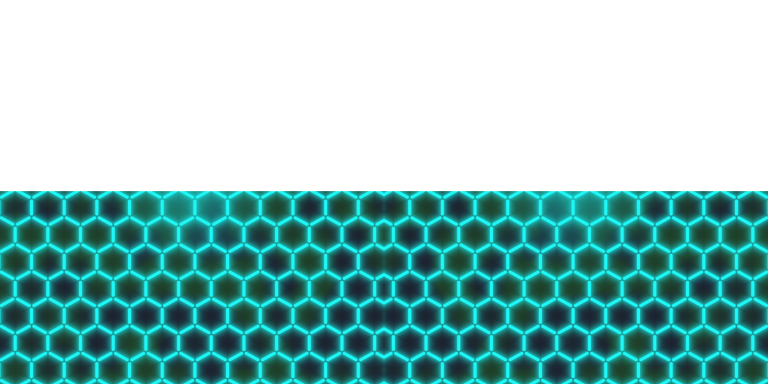
A WebGL 2 fragment shader for this pattern:

```glsl
#version 300 es
precision highp float;
// Glowing cyan honeycomb, mirrored about the centre, filling the lower half of a white canvas.
uniform vec2 u_resolution;
out vec4 fragColor;

float hash(vec2 p) {
  vec3 q = fract(p.xyx * vec3(0.1031, 0.1030, 0.0973));
  q += dot(q, q.yzx + 33.33);
  return fract((q.x + q.y) * q.z);
}

float noise(vec2 p) {
  vec2 i = floor(p), f = fract(p);
  f = f * f * (3.0 - 2.0 * f);
  return mix(mix(hash(i), hash(i + vec2(1, 0)), f.x),
             mix(hash(i + vec2(0, 1)), hash(i + vec2(1, 1)), f.x), f.y);
}

// Distance to the shortened edges of hexagons one unit wide
float honeycomb(vec2 p) {
  const vec2 period = vec2(1.0, 1.7320508);
  vec2 a = mod(p, period) - 0.5 * period;
  vec2 b = mod(p - 0.5 * period, period) - 0.5 * period;
  vec2 h = abs(dot(a, a) < dot(b, b) ? a : b);

  // Fold all six sides onto the right-hand one
  const vec2 mirror = vec2(-0.5, 0.8660254);
  h -= 2.0 * max(dot(h, mirror), 0.0) * mirror;
  return length(vec2(h.x - 0.5, max(abs(h.y) - 0.205, 0.0)));
}

void main() {
  float pixel = 1.0 / u_resolution.y;
  vec2 pos = vec2(gl_FragCoord.x - 0.5 * u_resolution.x, gl_FragCoord.y) * pixel;
  pos.x = abs(pos.x);

  // Mottled dark backdrop, from navy to green
  float mottle = noise(pos * 11.0 + 7.0) * 0.7 + noise(pos * 23.0 + 31.0) * 0.3;
  vec3 color = mix(vec3(0.11, 0.13, 0.18), vec3(0.12, 0.24, 0.15),
                   smoothstep(0.25, 0.7, mottle));

  // Teal light falling from the top edge
  vec2 toLight = (pos - vec2(0.495, 0.51)) / vec2(0.14, 0.13);
  color = mix(color, vec3(0.10, 0.60, 0.58), 0.8 * exp(-dot(toLight, toLight)));

  // Soft halo, then the bright line
  vec2 cellSize = vec2(0.0851, 0.0815);
  float d = honeycomb((pos - vec2(0.0244, 0.4596)) / cellSize);
  float soft = 0.7 * pixel / cellSize.y;
  color = mix(color, vec3(0.10, 0.82, 0.80), exp(-pow(d / 0.15, 1.3)));
  color = mix(color, vec3(0.12, 0.97, 0.97),
              1.0 - smoothstep(0.046 - soft, 0.046 + soft, d));

  // White above the band
  float above = smoothstep(-0.5, 0.5, (pos.y - 0.502) / pixel);
  fragColor = vec4(mix(color, vec3(1.0), above), 1.0);
}
```
